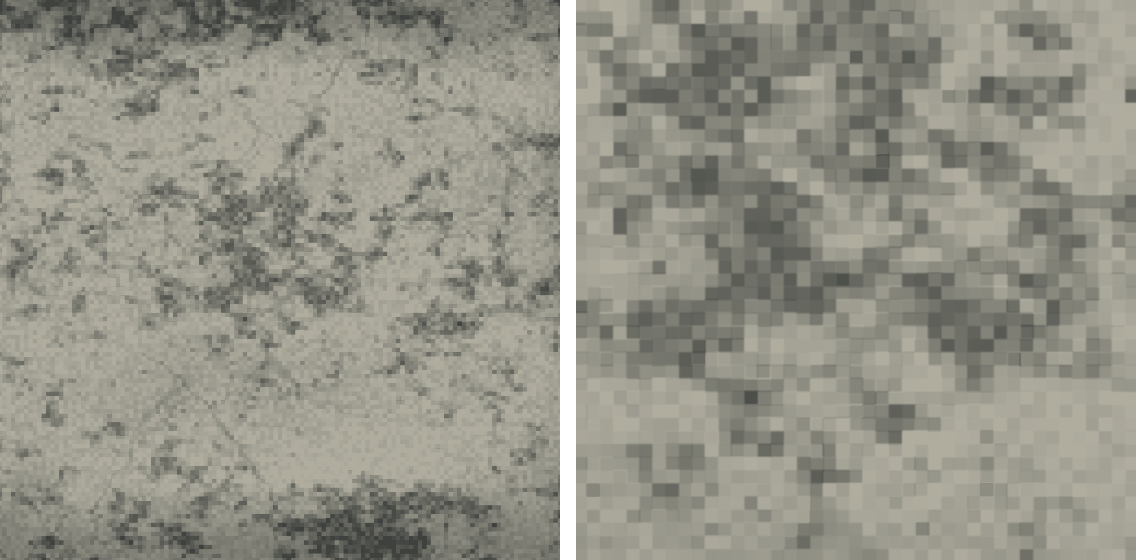
Left, the full canvas; right, a detail of the centre.
A WebGL 2 fragment shader for this texture:

```glsl
#version 300 es
precision highp float;
// Weathered concrete wall: grainy grey-beige plaster with flaked stains, pits, hairline cracks and sooty borders.

uniform vec2 u_resolution;
out vec4 fragColor;

const vec3 PALE_PLASTER = vec3(0.69, 0.68, 0.625);
const vec3 DARK_SOOT = vec3(0.30, 0.31, 0.29);
const float GRAINS = 128.0;

float hash(vec2 cell) {
    vec3 q = fract(cell.xyx * vec3(0.1031, 0.1030, 0.0973));
    q += dot(q, q.yzx + 33.33);
    return fract((q.x + q.y) * q.z);
}

float valueNoise(vec2 p) {
    vec2 cell = floor(p);
    vec2 f = smoothstep(0.0, 1.0, fract(p));
    float low = mix(hash(cell), hash(cell + vec2(1, 0)), f.x);
    float high = mix(hash(cell + vec2(0, 1)), hash(cell + vec2(1, 1)), f.x);
    return mix(low, high, f.y);
}

float layeredNoise(vec2 p, int layers, float gain) {
    float sum = 0.0, total = 0.0, weight = 1.0;
    for (int i = 0; i < layers; i++) {
        sum += weight * valueNoise(p);
        total += weight;
        weight *= gain;
        p = p * 2.0 + vec2(17.3, 9.1);
    }
    return sum / total;
}

// Cellular noise: nearest distance, second distance, random id of the nearest cell.
vec3 cellular(vec2 p) {
    vec2 base = floor(p);
    vec3 result = vec3(8.0, 8.0, 0.0);
    for (int y = -1; y <= 1; y++) {
        for (int x = -1; x <= 1; x++) {
            vec2 cell = base + vec2(x, y);
            vec2 point = cell + vec2(hash(cell), hash(cell + 71.7));
            float d = distance(p, point);
            if (d < result.x) {
                result = vec3(d, result.x, hash(cell + 35.2));
            } else {
                result.y = min(result.y, d);
            }
        }
    }
    return result;
}

// Gathers positions into square grains with softened edges.
vec2 gatherGrains(vec2 p, float count) {
    vec2 q = p * count;
    return (floor(q) + smoothstep(0.33, 0.67, fract(q))) / count;
}

// Layered sines that bend straight lines into irregular ones.
vec2 wobble(vec2 p) {
    return 0.012 * sin(p.yx * 31.0 + vec2(0.4, 2.1))
         + 0.006 * sin(p.yx * 73.0 + p * 19.0)
         + 0.003 * sin(p.yx * 167.0 + vec2(1.7, 0.2));
}

float softSpot(vec2 p, vec2 centre, vec2 radius) {
    vec2 q = (p - centre) / radius;
    return exp(-dot(q, q));
}

// Broken clusters of flaked surface, denser where bias is high.
float stains(vec2 p, float bias) {
    vec2 stretched = p * vec2(0.85, 1.15);
    float region = layeredNoise(stretched * 6.0 + 3.7, 3, 0.6) - 0.5;
    float flakes = layeredNoise(stretched * 27.0 + 41.0, 3, 0.9);
    return smoothstep(0.43, 0.83, flakes + 0.55 * region + bias);
}

float cracks(vec2 p, float scale, float width) {
    vec3 cell = cellular((p + wobble(p)) * scale + 5.3);
    float line = 1.0 - smoothstep(0.0, width * scale, cell.y - cell.x);
    return line * smoothstep(0.42, 0.6, valueNoise(p * 4.0 + 12.6));
}

float pits(vec2 p, float scale, float share) {
    vec3 cell = cellular(p * scale);
    return step(cell.z, share) * (1.0 - smoothstep(0.15, 0.45, cell.x));
}

// Sooty bands along the top and bottom with ragged borders.
float borders(vec2 p) {
    float height = p.y + 0.09 * (layeredNoise(p * vec2(6.0, 9.0) + 8.0, 4, 0.6) - 0.5);
    float top = smoothstep(0.86, 1.03, height);
    float bottom = 1.0 - smoothstep(0.0, 0.16, height);
    return 0.48 * top + 0.44 * bottom + 0.12 * smoothstep(0.93, 1.02, p.x);
}

void main() {
    vec2 p = gatherGrains(gl_FragCoord.xy / u_resolution, GRAINS);

    // Where stains gather and where the plaster stays clean
    float bias = 0.10 * softSpot(p, vec2(0.66, 0.55), vec2(0.28, 0.13))
               + 0.10 * softSpot(p, vec2(0.62, 0.08), vec2(0.32, 0.07))
               + 0.08 * softSpot(p, vec2(0.72, 0.97), vec2(0.25, 0.06))
               - 0.14 * softSpot(p, vec2(0.20, 0.33), vec2(0.28, 0.13));

    // Darkness summed from broad mottling to fine grain
    float stain = stains(p, bias);
    float grain = valueNoise(p * GRAINS) - 0.5;
    float darkness = 0.085 + borders(p) + 0.62 * stain;
    darkness += 0.32 * (layeredNoise(p * vec2(4.0, 6.0) + 22.0, 4, 0.6) - 0.5);
    darkness += 0.22 * cracks(p, 2.8, 0.010);
    darkness += 0.30 * pits(p, 62.0, 0.03);
    darkness += (0.22 + 0.25 * stain) * grain;

    fragColor = vec4(mix(PALE_PLASTER, DARK_SOOT, clamp(darkness, 0.0, 1.15)), 1.0);
}
```
